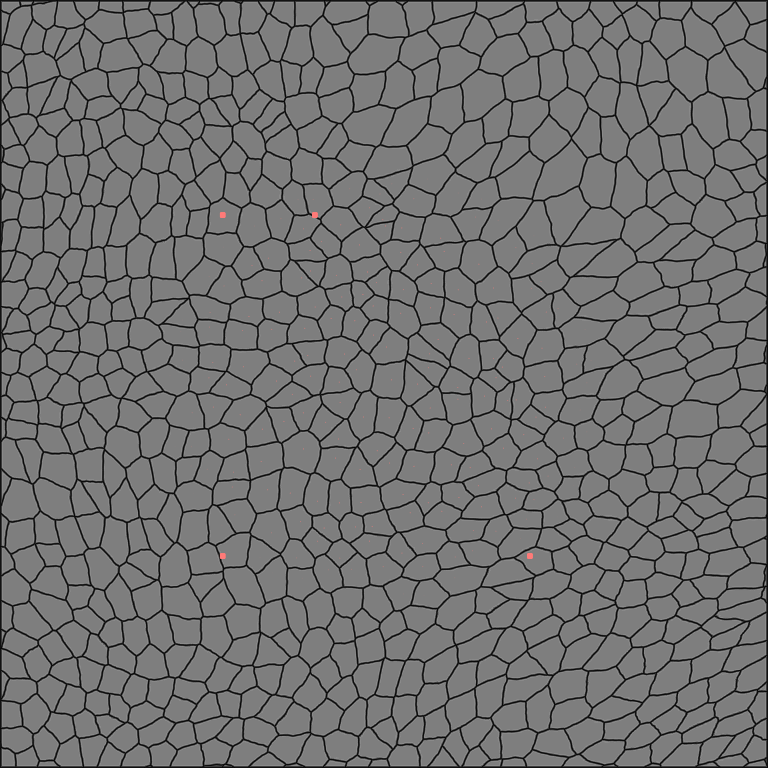
Reproduce this pattern procedurally as a Shadertoy shader.

```glsl
// Grey field split by thin black cell walls, with small red site marks.
// A Voronoi diagram of staggered, jittered sites is drawn in bent coordinates;
// the Jacobian of the bend turns distances back into canvas units.

vec2 hash2(vec2 p) {
    vec3 a = fract(p.xyx * vec3(0.1031, 0.1030, 0.0973));
    a += dot(a, a.yzx + 33.33);
    return fract((a.xx + a.yz) * a.zy);
}

// Gradient noise, roughly -0.7 to 0.7
float cornerSlope(vec2 cell, vec2 f, vec2 corner) {
    float angle = 6.2832 * hash2(cell + corner + 71.0).x;
    return dot(vec2(cos(angle), sin(angle)), f - corner);
}

float gradientNoise(vec2 p) {
    vec2 i = floor(p), f = p - i;
    vec2 u = f * f * f * (f * (f * 6.0 - 15.0) + 10.0);
    return mix(mix(cornerSlope(i, f, vec2(0, 0)), cornerSlope(i, f, vec2(1, 0)), u.x),
               mix(cornerSlope(i, f, vec2(0, 1)), cornerSlope(i, f, vec2(1, 1)), u.x), u.y);
}

vec2 noise2(vec2 p) {
    return vec2(gradientNoise(p), gradientNoise(p + vec2(37.0, 91.0)));
}

// Cells grow to the right and lean up-right in the lower right corner
vec2 bend(vec2 p) {
    float low = 1.0 - p.y;
    vec2 q = vec2(30.0 * p.x - 4.5 * p.x * p.x,
                  (28.0 - 9.0 * p.x) * (p.y - 0.5) - 10.0 * p.x * p.x * low * low);
    q = 1.04 * q + 1.3 * noise2(p * 3.5 + 5.0) + 60.0;
    // Fine wobble roughens the walls
    return q + 0.09 * noise2(q * 1.9) + 0.025 * noise2(q * 5.3);
}

vec2 site(vec2 cell) {
    float stagger = 0.5 * mod(cell.y, 2.0);
    return cell + vec2(stagger, 0.0) + 0.5 + 0.78 * (hash2(cell) - 0.5);
}

void mainImage(out vec4 fragColor, in vec2 fragCoord) {
    float size = min(iResolution.x, iResolution.y);
    vec2 p = fragCoord / size;
    vec2 q = bend(p);
    mat2 jacobian = mat2(dFdx(q), dFdy(q)) * size;
    vec2 home = floor(q);

    // Nearest site
    vec2 nearest = vec2(0.0);
    float best = 1e5;
    for (int y = -2; y <= 2; y++)
    for (int x = -2; x <= 2; x++) {
        vec2 s = site(home + vec2(x, y)) - q;
        if (dot(s, s) < best) {
            best = dot(s, s);
            nearest = s;
        }
    }

    // Distance to the closest wall, in canvas units
    float wall = 1.0;
    for (int y = -2; y <= 2; y++)
    for (int x = -2; x <= 2; x++) {
        vec2 s = site(home + vec2(x, y)) - q;
        vec2 across = s - nearest;
        if (dot(across, across) > 1e-4) {
            float d = dot(0.5 * (s + nearest), across);
            wall = min(wall, d / max(length(across * jacobian), 1e-4));
        }
    }

    // Frame along the canvas border
    vec2 rim = min(p, iResolution.xy / size - p);
    wall = min(wall, abs(min(rim.x, rim.y) - 0.001));

    // Dark wall with a faint bright fringe
    float pixel = 1.0 / size;
    float r = wall / max(1.0 / 512.0, 0.8 * pixel);
    float grey = mix(0.035, 0.494, smoothstep(0.0, 1.08, r));
    grey += 0.047 * smoothstep(0.8, 1.1, r) * (1.0 - smoothstep(1.3, 1.6, r));
    vec3 color = vec3(grey);

    // Faint specks on the sites of the middle region
    vec3 markRed = vec3(1.0, 0.48, 0.47);
    float speck = length(inverse(jacobian) * nearest);
    float middle = 1.0 - smoothstep(0.2, 0.3, length(p - 0.5));
    color = mix(color, markRed, 0.4 * middle * (1.0 - smoothstep(0.0003, 0.0008 + 0.4 * pixel, speck)));

    // Four rounded marks at the corners of a trapezoid
    for (int i = 0; i < 4; i++) {
        float side = float(i % 2), level = float(i / 2);
        vec2 mark = vec2(0.29 + side * mix(0.4, 0.12, level), mix(0.276, 0.72, level));
        vec2 box = abs(p - mark) - 0.002;
        float d = length(max(box, 0.0)) - 0.0018;
        color = mix(color, markRed, 1.0 - smoothstep(-0.5 * pixel, 0.5 * pixel, d));
    }

    fragColor = vec4(color, 1.0);
}
```
